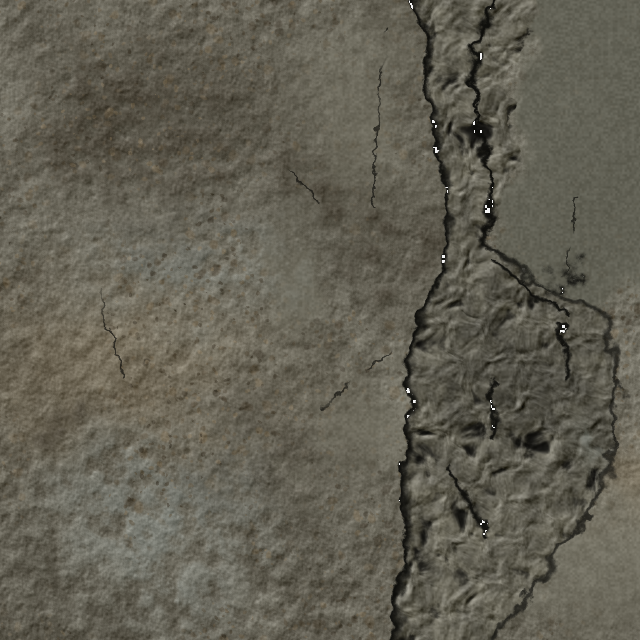
Reproduce this texture procedurally as a Shadertoy shader.

```glsl
// Weathered concrete wall split by a rubble-filled chasm right of centre.
// Layered noise stains and pits the plaster; two edge profiles bound the
// chasm, whose stones are lit from the upper left.

const vec3 DARK = vec3(.325, .31, .265);
const vec3 LIGHT = vec3(.505, .495, .445);
const vec3 BROWN = vec3(.235, .21, .165);
const vec3 LIME = vec3(.49, .515, .495);
const vec3 OCHRE = vec3(.5, .44, .34);
const vec3 STONE = vec3(.36, .35, .305);
const vec3 VOID = vec3(.045, .045, .035);
const vec2 TO_LIGHT = vec2(-.6, .8);
const float WALL_RELIEF = .55;
const float STONE_RELIEF = 1.15;

// Chasm sides at even heights, bottom to top
const float LEFT[17] = float[17](.612, .615, .628, .627, .626, .632, .641, .632, .655,
  .683, .69, .687, .683, .68, .662, .668, .636);
const float RIGHT[17] = float[17](.77, .815, .865, .925, .945, .96, .957, .957, .945,
  .825, .757, .768, .765, .745, .742, .752, .777);
// Segments: five hairlines, then five wide fissures
const vec4 CRACKS[10] = vec4[10](vec4(.603, .95, .582, .68), vec4(.495, .362, .612, .455),
  vec4(.15, .545, .195, .41), vec4(.905, .69, .885, .57), vec4(.448, .735, .5, .68),
  vec4(.77, .595, .825, .545), vec4(.825, .545, .89, .515), vec4(.698, .265, .76, .155),
  vec4(.773, .4, .765, .32), vec4(.882, .5, .882, .41));

float hash(vec2 p) { return fract(sin(dot(p, vec2(127.1, 311.7))) * 43758.5453); }

float noise(vec2 p) {
  vec2 i = floor(p), f = fract(p);
  f = f * f * (3. - 2. * f);
  return mix(mix(hash(i), hash(i + vec2(1, 0)), f.x),
    mix(hash(i + vec2(0, 1)), hash(i + vec2(1, 1)), f.x), f.y);
}

float fbm(vec2 p) {
  float sum = 0., amp = .516;
  for (int i = 0; i < 5; i++) {
    sum += amp * noise(p);
    p = mat2(1.6, 1.2, -1.2, 1.6) * p + 7.3;
    amp *= .5;
  }
  return sum;
}

float blob(vec2 p, float x, float y, float rx, float ry) {
  vec2 q = (p - vec2(x, y)) / vec2(rx, ry);
  return exp(-dot(q, q));
}

float segment(vec2 p, vec4 s) {
  vec2 a = p - s.xy, b = s.zw - s.xy;
  return length(a - b * clamp(dot(a, b) / dot(b, b), 0., 1.));
}

// Scattered pits: x is coverage, y a random tint
vec2 chips(vec2 p) {
  vec2 best = vec2(0);
  for (int k = 0; k < 9; k++) {
    vec2 id = floor(p) + vec2(k % 3 - 1, k / 3 - 1);
    float r = mix(.12, .42, hash(id + 31.));
    float d = length(p - id - vec2(hash(id), hash(id + 17.)));
    float cover = (1. - smoothstep(r * .55, r + .03, d)) * step(hash(id + 53.), .4);
    if (cover > best.x) best = vec2(cover, hash(id + 71.));
  }
  return best;
}

float stoneHeight(vec2 p) {
  p += .02 * vec2(noise(p * 35.), noise(p * 35. + 9.));
  float ridges = 1. - abs(2. * fbm(p * 19.) - 1.);
  return .6 * fbm(p * 28. + 4.) + .4 * ridges + .28 * noise(p * 85.);
}

void mainImage(out vec4 fragColor, in vec2 fragCoord) {
  vec2 p = fragCoord / iResolution.xy;
  vec2 warp = vec2(fbm(p * 13.), fbm(p * 13. + 40.)) - .5;
  vec2 jag = vec2(fbm(p * 55.), fbm(p * 55. + 20.)) - .5;
  vec2 w = p + warp * .15;
  float fine = fbm(p * 48.), grain = noise(p * 270.) - .5;
  float mottle = smoothstep(.3, .66, fine);

  // Plaster tones and smooth panels
  float panel = smoothstep(.79, .83, w.x) * smoothstep(.51, .58, w.y);
  float even = max(panel, max(blob(w, .57, .83, .11, .16), blob(w, .57, .35, .09, .1)));
  even = max(even, max(blob(w, .48, .56, .05, .12), blob(w, .95, .09, .12, .12)));
  float worn = 1. - .85 * even;
  vec3 col = mix(DARK, LIGHT, smoothstep(.2, .8, .55 * fbm(p * 6.) + .45 * fine));
  col = mix(col, vec3(.445, .435, .38), even * .65);
  col = mix(col, vec3(.365, .365, .32), panel * .75);
  float lime = blob(w, .3, .6, .17, .075) + blob(w, .27, .2, .15, .13);
  col = mix(col, LIME, lime * .65 * mottle);
  col = mix(col, OCHRE, .42 * (blob(w, .16, .43, .23, .13) + blob(w, .97, .24, .05, .08)));

  // Damp stains
  float stain = .75 * blob(w, .29, .79, .16, .17) + .55 * blob(w, .12, .82, .1, .2)
    + .7 * blob(w, .4, .28, .15, .1) + .9 * blob(w, .1, .35, .04, .025)
    + .9 * blob(w, .57, .63, .03, .06) + .8 * blob(w, .645, .59, .025, .07)
    + .8 * blob(w, .48, .7, .05, .035);
  col = mix(col, BROWN, min(stain, 1.) * mottle * .8);

  // Chips and surface relief
  float patches = worn * smoothstep(.35, .6, fbm(p * 9. + 3.));
  for (float s = 42.; s < 90.; s += 43.) {
    vec2 chip = chips((p + jag * .012) * s);
    col = mix(col, mix(BROWN, OCHRE, chip.y), chip.x * .55 * patches);
  }
  col += WALL_RELIEF * worn * (fine - fbm((p + TO_LIGHT * .0035) * 48.)) + grain * .07;

  // Chasm span, with loose rubble beyond its upper right side
  float row = clamp(p.y * 16., 0., 15.999), t = smoothstep(0., 1., fract(row));
  int k = int(row);
  float fromLeft = p.x - mix(LEFT[k], LEFT[k + 1], t) + jag.x * .024 + warp.x * .02;
  float fromRight = mix(RIGHT[k], RIGHT[k + 1], t) - p.x + jag.y * .04 + warp.y * .03;
  float ledge = .06 * smoothstep(.6, .82, p.y);
  float inside = smoothstep(-.002, .002, fromLeft) * smoothstep(-.003, .004, fromRight + ledge);

  // Lit stones and dark crevices
  float height = stoneHeight(p), slope = height - stoneHeight(p + TO_LIGHT * .004);
  vec3 stone = STONE * (.8 - .22 * blob(w, .82, .4, .12, .13) + .55 * fine);
  stone += slope * STONE_RELIEF + grain * .09;
  stone = mix(stone, LIME, .5 * blob(w, .92, .32, .035, .05) * mottle);
  stone *= mix(.22, 1., smoothstep(.43, .66, height));
  col = mix(col, max(stone, VOID), inside);

  // Deep shadow along the sides and cracks
  float ragged = noise(p * 32.);
  float rim = inside * (1. - smoothstep(.002, mix(.008, .025, ragged), abs(fromLeft)));
  float farRim = 1. - smoothstep(.001, mix(.004, .018, noise(p * 27. + 8.)), abs(fromRight));
  float gap = max(rim * .92, farRim * mix(.65, .95, smoothstep(.56, .66, p.y)));
  for (int i = 0; i < 10; i++) {
    float d = segment(p + jag * .024 + warp * .025, CRACKS[i]);
    float width = i < 5 ? .0025 : .003 + .006 * ragged;
    float depth = i < 5 ? .65 * smoothstep(.2, .5, ragged) : .9;
    gap = max(gap, depth * (1. - smoothstep(.0005, width, d)));
  }
  gap = max(gap, .85 * blob(p + jag * .12, .873, .56, .021, .025) * mottle);
  col = mix(col, VOID, gap);

  // Tiny openings to daylight
  float cluster = step(.8, hash(floor(p * 48.))) + blob(p, .757, .6, .009, .009);
  float opening = step(.75, hash(floor(p * 256.) + 5.)) * step(.5, cluster) * smoothstep(.65, .8, gap);
  fragColor = vec4(mix(clamp(col, 0., 1.), vec3(.96), opening), 1.);
}
```
